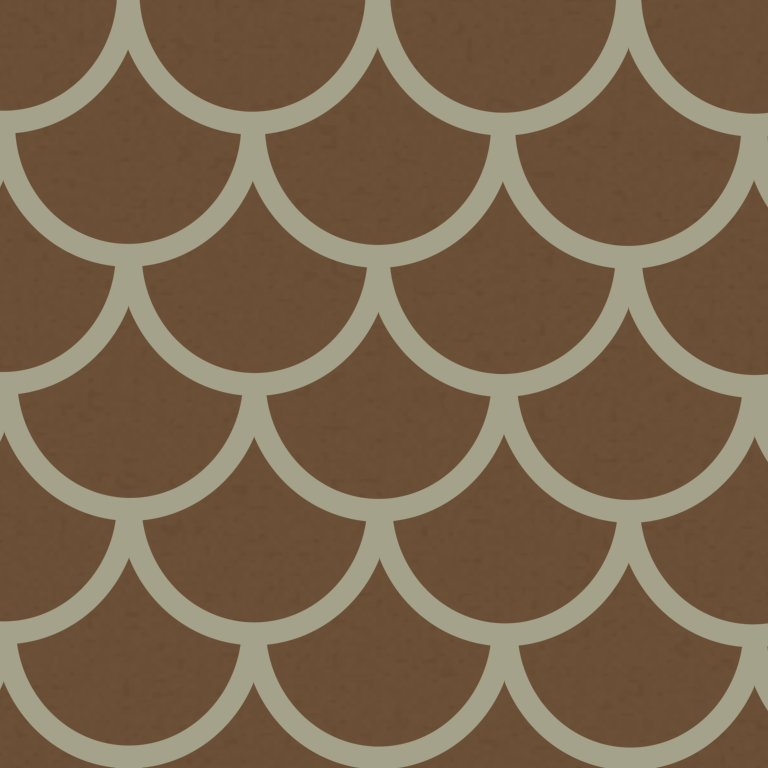
Reproduce this pattern procedurally as a Shadertoy shader.

```glsl
const float PI = 3.14159265;
const vec3 SCALE_BROWN = vec3(0.418, 0.312, 0.215);
const vec3 EDGE_SAGE = vec3(0.648, 0.637, 0.545);
const float PERIOD = 0.3255;
const float ROW_STEP = 0.1671;
const vec2 RADII = vec2(0.1621, 0.1706);
const float HALF_LINE = 0.0149;

float hash(vec2 p) {
    return fract(sin(dot(p, vec2(127.1, 311.7))) * 43758.5453);
}

float valueNoise(vec2 p) {
    vec2 cell = floor(p);
    vec2 f = fract(p);
    f = f * f * (3.0 - 2.0 * f);
    float low = mix(hash(cell), hash(cell + vec2(1.0, 0.0)), f.x);
    float high = mix(hash(cell + vec2(0.0, 1.0)), hash(cell + 1.0), f.x);
    return mix(low, high, f.y);
}

// First-order signed distance to an ellipse
float ellipseDistance(vec2 p, vec2 radii) {
    float k = length(p / radii);
    float slope = length(p / (radii * radii));
    return k * (k - 1.0) / max(slope, 1e-4);
}

float coverage(float d, float softness) {
    return 1.0 - smoothstep(-softness, softness, d);
}

// Lowest level of a row, measured down from the top, with uneven spacing
float rowBottom(float row) {
    float t = row / 6.0;
    return ROW_STEP * row - 0.0156 + 0.0156 * sin(PI * t) + 0.002 * sin(2.0 * PI * t);
}

// Distance to the union of the nearest scales in one row
float rowDistance(vec2 p, float row) {
    float shift = 0.5 * mod(row, 2.0);
    float nearest = round((p.x - 0.4935) / PERIOD - shift);
    float d = 1e3;
    for (float i = -1.0; i <= 1.0; i++) {
        float column = nearest + i;
        float jitter = (hash(vec2(column, row)) - 0.5) * 0.004;
        vec2 center = vec2(0.4935 + PERIOD * (column + shift) + jitter,
                           rowBottom(row) - RADII.y);
        center.y += 0.004 * (center.x - 0.5);
        d = min(d, ellipseDistance(p - center, RADII));
    }
    return d;
}

// Upper rows overlap the lower ones, so paint from the bottom up
float scaleEdges(vec2 p, float softness) {
    float edge = 0.0;
    for (float row = 7.0; row >= 0.0; row--) {
        float d = rowDistance(p, row);
        edge = mix(edge, 1.0, coverage(d - HALF_LINE, softness));
        edge = mix(edge, 0.0, coverage(d + HALF_LINE, softness));
    }
    return edge;
}

// Faint mottling with sparse darker flecks
float mottling(vec2 p) {
    float grain = valueNoise(p * 150.0) - 0.5;
    float flecks = smoothstep(0.72, 0.95, valueNoise(p * vec2(85.0, 115.0) + 31.0));
    return 0.012 * grain - 0.014 * flecks;
}

void mainImage(out vec4 fragColor, in vec2 fragCoord) {
    vec2 uv = fragCoord / iResolution.y;
    vec2 p = vec2(uv.x, 1.0 - uv.y);
    float edge = scaleEdges(p, 0.8 / iResolution.y);
    vec3 ground = SCALE_BROWN + mottling(p);
    fragColor = vec4(mix(ground, EDGE_SAGE, edge), 1.0);
}
```
